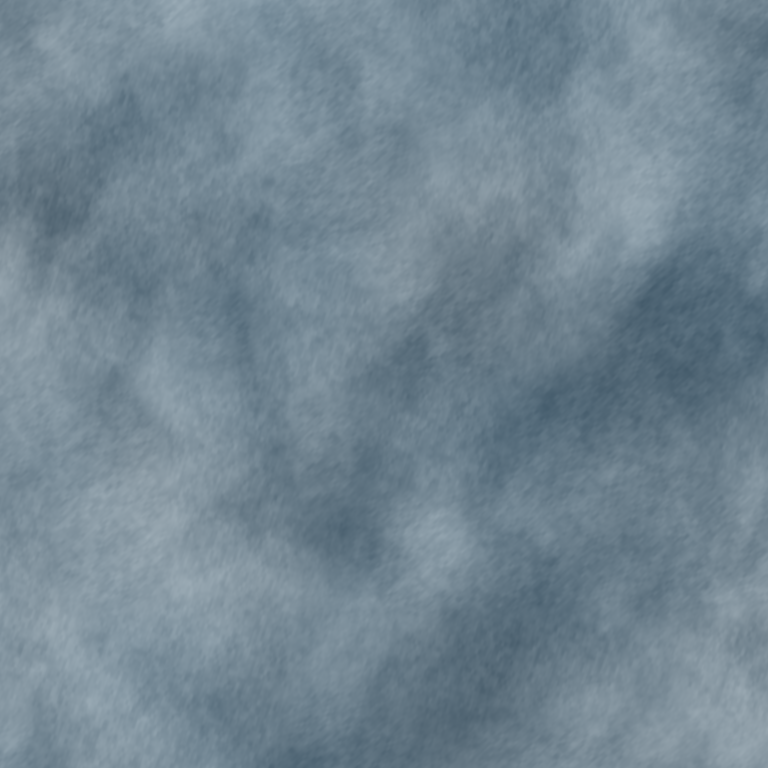
A three.js fragment shader for this texture:

```glsl
// Soft, overcast blue-grey cloud with a fine brushed grain.
// Warped fractal noise shapes the billows, broad falloffs set light and shade,
// and stretched noise in two slants lays short paint-like strokes on top.

varying vec2 vUv;

float hash(vec2 cell) {
  vec3 p = fract(cell.xyx * vec3(0.1031, 0.1030, 0.0973));
  p += dot(p, p.yzx + 33.33);
  return fract((p.x + p.y) * p.z);
}

// Value noise with a quintic fade, 0 to 1.
float noise(vec2 p) {
  vec2 cell = floor(p);
  vec2 f = fract(p);
  f = f * f * f * (f * (f * 6.0 - 15.0) + 10.0);
  float low = mix(hash(cell), hash(cell + vec2(1.0, 0.0)), f.x);
  float high = mix(hash(cell + vec2(0.0, 1.0)), hash(cell + 1.0), f.x);
  return mix(low, high, f.y);
}

mat2 rotation(float angle) {
  float c = cos(angle), s = sin(angle);
  return mat2(c, s, -s, c);
}

// Each octave is turned to hide the lattice.
float fbm(vec2 p) {
  float sum = 0.0, total = 0.0, amplitude = 0.5;
  for (int i = 0; i < 6; i++) {
    sum += amplitude * noise(p);
    total += amplitude;
    amplitude *= 0.5;
    p = rotation(0.65) * p * 2.03 + 17.3;
  }
  return sum / total;
}

// Smooth elliptical falloff, 1 at the centre.
float falloff(vec2 p, vec2 centre, vec2 radius, float tilt) {
  vec2 q = rotation(tilt) * (p - centre) / radius;
  return exp(-dot(q, q));
}

// Short strokes along a slant, -0.5 to 0.5.
float strokes(vec2 p, float slant) {
  vec2 q = rotation(-slant) * p;
  return 0.55 * noise(q * vec2(85.0, 170.0) + 40.0)
       + 0.45 * noise(q * vec2(150.0, 270.0) + 90.0) - 0.5;
}

void main() {
  vec2 p = vUv;

  // Billows: two overlapping layers, a little taller than wide
  vec2 warp = vec2(fbm(p * 6.0 + 3.7), fbm(p * 6.0 + 51.2)) - 0.5;
  vec2 drift = p + 0.10 * warp;
  float billow = fbm(drift * vec2(6.2, 4.6) + vec2(31.4, 77.6))
               + fbm(rotation(0.5) * drift * vec2(8.5, 6.0) + 143.0) - 1.0;

  // Broad shade across the middle, light at the left and lower edge
  float shade = falloff(drift, vec2(0.62, 0.57), vec2(0.46, 0.22), 0.25);
  float lane = falloff(drift, vec2(0.26, 0.77), vec2(0.22, 0.08), 1.15);
  float glow = falloff(drift, vec2(0.13, 0.44), vec2(0.24, 0.16), 0.75);
  float tone = 0.015 + 0.30 * billow - 0.055 * shade - 0.05 * lane + 0.075 * glow;

  // Ease the extremes so that no area turns flat
  tone /= sqrt(1.0 + 14.0 * tone * tone);

  // Brushed grain: the slant changes from patch to patch
  float patchMix = smoothstep(0.35, 0.65, noise(p * 7.0 + 12.0));
  float grain = mix(strokes(p, 0.75), strokes(p, 1.25), patchMix);
  float mottle = noise(p * 60.0 + 5.0) - 0.5;
  tone += 0.080 * grain + 0.024 * mottle;

  // Slate to pale mist, with a slight drift between teal and violet grey
  vec3 middle = vec3(0.452, 0.527, 0.576);
  vec3 colour = middle + tone * vec3(1.0, 0.925, 0.86);
  float tint = fbm(p * 3.0 + 70.0) - 0.5 + 0.25 * (p.y - 0.5);
  colour += tint * vec3(-0.025, 0.004, 0.022);

  gl_FragColor = vec4(colour, 1.0);
}
```
